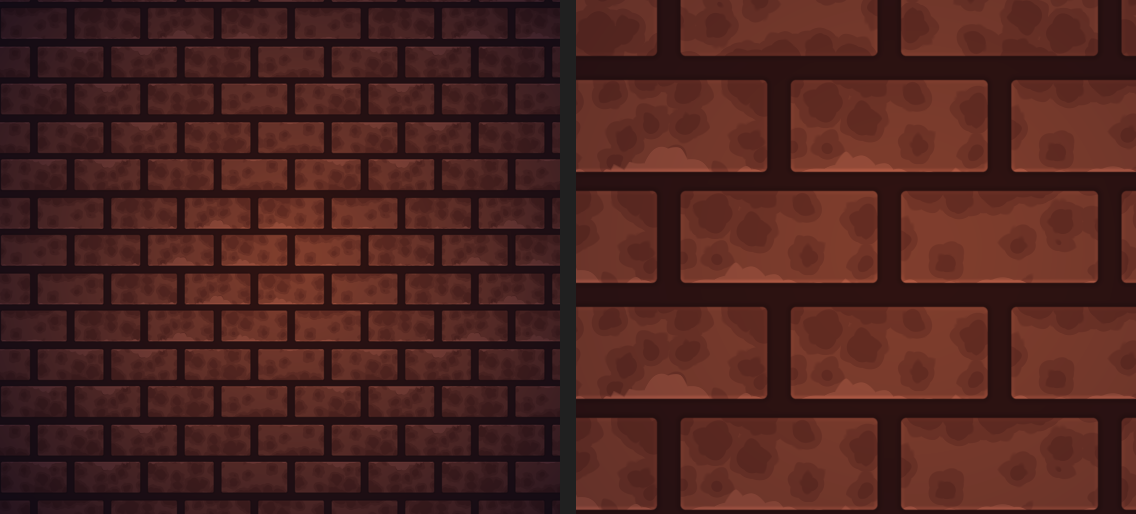
Left: the whole. Right: its middle third, enlarged.
This texture is drawn by a Shadertoy shader. Its source:

```glsl
const vec2 REPEATS = vec2(7.62, 13.59);     // bricks across, rows down
const vec2 SHIFT = vec2(0.039, -0.118);     // start of the bond at the top left
const float ROW_DROP = 0.022;               // odd rows sit slightly lower
const float CELL_ASPECT = 1.946;            // brick pitch over row pitch
const vec2 HALF_BRICK = vec2(0.869, 0.405); // in row heights
const float CORNER = 0.045;
const float RIM_WIDTH = 0.022;

const vec2 GLOW_CENTRE = vec2(0.53, 0.505);
const float GLOW_REACH = 0.7;
const vec3 BRICK_LIT = vec3(0.53, 0.255, 0.18);
const vec3 BRICK_DIM = vec3(0.18, 0.095, 0.125);
const vec3 MORTAR_LIT = vec3(0.19, 0.075, 0.065);
const vec3 MORTAR_DIM = vec3(0.08, 0.045, 0.08);
const vec3 STAIN_TINT = vec3(0.89, 0.85, 0.87);
const vec3 CHIP_TINT = vec3(1.18, 1.24, 1.26);

// One entry for each of the four kinds of brick
const vec4 CHIP_DEPTH = vec4(0.22, 0.01, 0.05, 0.15);
const vec4 CHIP_PLACE = vec4(0.0, -0.5, 0.1, 0.3);
const vec4 STAIN_EXTRA = vec4(0.0, 0.055, -0.01, 0.01);

vec2 hash2(vec2 p) {
    vec3 q = fract(p.xyx * vec3(0.1031, 0.103, 0.0973));
    q += dot(q, q.yzx + 33.33);
    return fract((q.xx + q.yz) * q.zy);
}

// Distance to a union of scattered discs of varied radius
float cellDiscs(vec2 p, float scale) {
    p *= scale;
    vec2 cell = floor(p);
    float nearest = 9.0;
    for (int y = -1; y <= 1; y++)
    for (int x = -1; x <= 1; x++) {
        vec2 id = cell + vec2(x, y);
        float radius = mix(0.2, 0.5, hash2(id + 71.0).x);
        nearest = min(nearest, length(id + hash2(id) - p) - radius);
    }
    return nearest / scale;
}

float roundedBox(vec2 p, vec2 halfSize, float radius) {
    vec2 q = abs(p) - halfSize + radius;
    return length(max(q, 0.0)) + min(max(q.x, q.y), 0.0) - radius;
}

float inside(float d, float blur) {
    return 1.0 - smoothstep(-blur, blur, d);
}

vec3 brickTint(vec2 p, int kind, float edge, float blur) {
    vec2 seeded = p + vec2(13.0 * float(kind) + 20.0, 37.0);
    float scallop = cellDiscs(seeded + 5.0, 6.5);

    // Two stepped tones of stain, heavier toward the foot
    float stain = cellDiscs(seeded, 2.6) + 0.5 * scallop
                + 0.16 * p.y - STAIN_EXTRA[kind];
    vec3 tint = mix(vec3(1.0), STAIN_TINT, inside(stain - 0.025, blur));
    tint *= mix(vec3(1.0), STAIN_TINT, inside(stain + 0.055, blur));

    // Pale chips hanging from the head
    float away = (p.x - CHIP_PLACE[kind]) / 0.28;
    float depth = CHIP_DEPTH[kind] * exp(-away * away)
                + 0.018 * sin(7.0 * p.x + float(kind)) + 0.012 * sin(17.0 * p.x);
    float chip = HALF_BRICK.y - p.y - depth + 0.7 * scallop;
    tint = mix(tint, CHIP_TINT, inside(chip, blur));

    // Worn rim, brightest along the head
    float rim = smoothstep(-2.0 * RIM_WIDTH, -RIM_WIDTH * 0.5, edge);
    float head = smoothstep(0.3, 0.4, p.y);
    return tint * (1.0 + rim * mix(0.06, 0.2, head));
}

void mainImage(out vec4 fragColor, in vec2 fragCoord) {
    vec2 uv = fragCoord / iResolution.xy;
    float blur = REPEATS.y / iResolution.y;

    // Running bond, rows counted from the top
    vec2 grid = vec2(uv.x, 1.0 - uv.y) * REPEATS + SHIFT;
    float row = floor(grid.y);
    float odd = mod(row, 2.0);
    grid.x += 0.5 * odd;
    float column = floor(grid.x) - odd;
    vec2 local = (fract(grid) - 0.5) * vec2(CELL_ASPECT, -1.0);
    local.y += ROW_DROP * odd;

    // Every other band of four rows is turned half round
    bool turned = mod(floor((row - 1.0) / 4.0), 2.0) > 0.5;
    int kind = int(mod(turned ? 2.0 - column : column - 1.0, 4.0));
    if (turned) local = -local;

    // Warm glow fading to a cool rim
    vec2 fromGlow = (uv - GLOW_CENTRE) * vec2(iResolution.x / iResolution.y, 1.0);
    float fade = min(length(vec3(fromGlow, 0.06)) / GLOW_REACH, 1.1);
    vec3 mortar = mix(MORTAR_LIT, MORTAR_DIM, fade);
    vec3 brick = mix(BRICK_LIT, BRICK_DIM, fade);

    float edge = roundedBox(local, HALF_BRICK, CORNER);
    brick *= brickTint(local, kind, edge, blur);
    mortar *= mix(0.85, 1.0, smoothstep(0.0, 0.06, edge));
    fragColor = vec4(mix(mortar, brick, inside(edge, blur)), 1.0);
}
```
